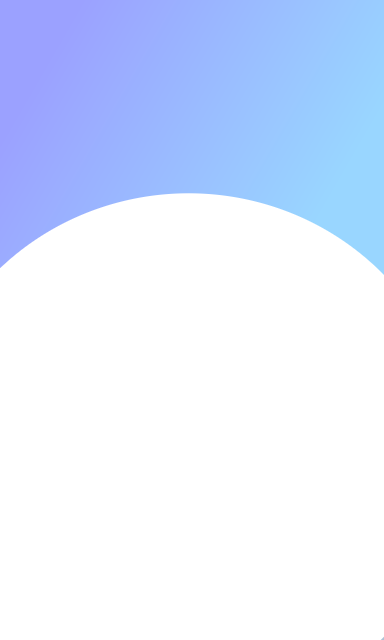
Reproduce this background procedurally as a Shadertoy shader.

```glsl
// A large white ellipse over a diagonal lavender-to-sky gradient.
// The gradient is a clamped projection on a slanted axis, and the ellipse
// is an approximate distance function smoothed over about one pixel.

// Layout in canvas heights, origin at the lower left
const float CANVAS_ASPECT = 0.6;
const vec2 DISC_CENTER = vec2(0.2947, 0.2878);
const vec2 DISC_RADII = vec2(0.4211, 0.4102);

// Gradient axis, measured from the top left corner
const vec2 GRADIENT_AXIS = vec2(0.866, -0.5);
const float GRADIENT_START = 0.108;
const float GRADIENT_END = 0.605;

// Colours
const vec3 LAVENDER = vec3(0.608, 0.630, 1.0);
const vec3 SKY = vec3(0.600, 0.840, 1.0);
const vec3 CORNER_GREY = vec3(0.68, 0.76, 0.84);
const vec3 DISC_WHITE = vec3(1.0);

// First-order signed distance to an ellipse centred on the origin
float ellipseDistance(vec2 p, vec2 radii) {
    float k = length(p / radii);
    float slope = length(p / (radii * radii));
    return k * (k - 1.0) / max(slope, 1e-4);
}

vec3 backdrop(vec2 p) {
    float along = dot(p - vec2(0.0, 1.0), GRADIENT_AXIS);
    float t = clamp((along - GRADIENT_START) / (GRADIENT_END - GRADIENT_START), 0.0, 1.0);
    vec3 gradient = mix(LAVENDER, SKY, t);
    // Muted tone in the small area left below the disc
    return mix(CORNER_GREY, gradient, smoothstep(0.1, 0.4, p.y));
}

void mainImage(out vec4 fragColor, in vec2 fragCoord) {
    vec2 p = fragCoord / iResolution.xy * vec2(CANVAS_ASPECT, 1.0);
    float pixel = 1.0 / iResolution.y;

    // Disc over the gradient
    float edge = ellipseDistance(p - DISC_CENTER, DISC_RADII);
    float disc = clamp(0.5 - edge / pixel, 0.0, 1.0);
    fragColor = vec4(mix(backdrop(p), DISC_WHITE, disc), 1.0);
}
```
